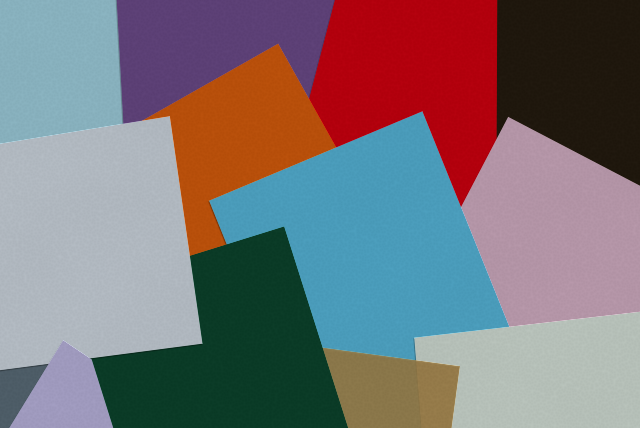
Write a WebGL 2 fragment shader that draws this background.

```glsl
#version 300 es
precision highp float;
// Overlapping sheets of coloured paper with soft edge shadows and fine grain.

uniform vec2 u_resolution;
out vec4 outColor;

const vec3 SLATE    = vec3(0.30, 0.36, 0.40);
const vec3 MIST     = vec3(0.53, 0.69, 0.74);
const vec3 PURPLE   = vec3(0.36, 0.25, 0.46);
const vec3 BROWN    = vec3(0.12, 0.09, 0.05);
const vec3 RED      = vec3(0.70, 0.00, 0.05);
const vec3 ORANGE   = vec3(0.72, 0.31, 0.04);
const vec3 PINK     = vec3(0.70, 0.58, 0.65);
const vec3 BLUE     = vec3(0.29, 0.61, 0.73);
const vec3 PALE     = vec3(0.71, 0.75, 0.72);
const vec3 TAN      = vec3(0.57, 0.45, 0.24);
const vec3 GREEN    = vec3(0.04, 0.23, 0.15);
const vec3 WHITE    = vec3(0.69, 0.72, 0.75);
const vec3 LAVENDER = vec3(0.62, 0.60, 0.74);

const float ASPECT = 1.5;
const vec2 SHADOW_SHIFT = vec2(0.0015, 0.0025);
const float SHADOW_BLUR = 0.005;
const float SHADOW_DEPTH = 0.4;
const float GRAIN_CELLS = 150.0;
const float GRAIN_DEPTH = 0.035;
const float MOTTLE_DEPTH = 0.012;

vec2 hash2(vec2 cell) {
  vec2 k = vec2(dot(cell, vec2(127.1, 311.7)), dot(cell, vec2(269.5, 183.3)));
  return fract(sin(k) * 43758.5);
}

// Distance to the nearest scattered point, about 0 to 1.
float cellular(vec2 p) {
  vec2 cell = floor(p), local = fract(p);
  float nearest = 2.0;
  for (int y = -1; y <= 1; y++)
    for (int x = -1; x <= 1; x++) {
      vec2 o = vec2(x, y);
      nearest = min(nearest, length(o + hash2(cell + o) - local));
    }
  return nearest;
}

// Slow, cloudy variation from layered sines.
float mottle(vec2 p) {
  float sum = 0.0, amp = 0.5;
  for (int i = 0; i < 4; i++) {
    sum += amp * sin(p.x + 1.7 * sin(p.y)) * cos(p.y - 0.6 * p.x);
    p = mat2(1.5, 1.1, -1.1, 1.5) * p + 1.3;
    amp *= 0.6;
  }
  return sum;
}

// Signed distance to a line; negative on the left of a to b.
float edge(vec2 p, vec2 a, vec2 b) {
  vec2 d = normalize(b - a);
  return dot(p - a, vec2(d.y, -d.x));
}

// Convex sheet with corners in counterclockwise order.
float sheet(vec2 p, vec2 a, vec2 b, vec2 c, vec2 d) {
  return max(max(edge(p, a, b), edge(p, b, c)), max(edge(p, c, d), edge(p, d, a)));
}

// Lays one sheet over the colour so far, with a thin shadow beneath it.
void lay(inout vec3 col, vec2 p, vec3 ink, float opacity, vec2 a, vec2 b, vec2 c, vec2 d) {
  float px = 0.6 / u_resolution.y;
  float shade = sheet(p + SHADOW_SHIFT, a, b, c, d);
  col *= 1.0 - SHADOW_DEPTH * (1.0 - smoothstep(-SHADOW_BLUR * 0.5, SHADOW_BLUR * 0.5, shade));
  float cover = 1.0 - smoothstep(-px, px, sheet(p, a, b, c, d));
  // Undo the shadow under see-through sheets, where it would darken too much.
  vec3 under = mix(col, col / (1.0 - SHADOW_DEPTH), cover);
  col = mix(under, ink, cover * opacity);
}

void main() {
  vec2 p = gl_FragCoord.xy / u_resolution * vec2(ASPECT, 1.0);
  vec3 col = SLATE;

  // Back row along the top
  lay(col, p, MIST, 1.0, vec2(-0.1, 1.1), vec2(-0.1, 0.6), vec2(0.32, 0.6), vec2(0.32, 1.1));
  lay(col, p, PURPLE, 1.0, vec2(0.268, 1.1), vec2(0.295, 0.6), vec2(0.9, 0.6), vec2(0.9, 1.1));
  lay(col, p, BROWN, 1.0, vec2(1.1, 1.1), vec2(1.1, 0.5), vec2(1.6, 0.5), vec2(1.6, 1.1));
  lay(col, p, RED, 1.0, vec2(0.811, 1.1), vec2(0.654, 0.5), vec2(1.163, 0.5), vec2(1.166, 1.1));

  // Tilted middle sheets
  lay(col, p, ORANGE, 1.0, vec2(0.652, 0.898), vec2(0.273, 0.684), vec2(0.477, 0.316), vec2(0.859, 0.529));
  lay(col, p, PINK, 1.0, vec2(1.191, 0.727), vec2(0.904, 0.18), vec2(1.6, 0.18), vec2(1.6, 0.514));
  lay(col, p, BLUE, 1.0, vec2(0.99, 0.74), vec2(0.49, 0.531), vec2(0.746, -0.1), vec2(1.33, -0.1));

  // Front sheets; the tan one is slightly see-through
  lay(col, p, PALE, 1.0, vec2(0.971, 0.211), vec2(0.996, -0.1), vec2(1.6, -0.1), vec2(1.6, 0.283));
  lay(col, p, TAN, 0.9, vec2(1.078, 0.1445), vec2(0.6, 0.209), vec2(0.6, -0.1), vec2(1.045, -0.1));
  lay(col, p, GREEN, 1.0, vec2(0.666, 0.471), vec2(0.17, 0.317), vec2(0.25, -0.1), vec2(0.848, -0.1));
  lay(col, p, WHITE, 1.0, vec2(0.398, 0.7285), vec2(-0.1, 0.648), vec2(-0.1, 0.122), vec2(0.4746, 0.197));
  lay(col, p, LAVENDER, 1.0, vec2(0.148, 0.205), vec2(-0.04, -0.1), vec2(0.297, -0.1), vec2(0.215, 0.16));

  // Paper grain and uneven tone
  float grain = cellular(p * GRAIN_CELLS) - 0.45;
  col *= 1.0 + MOTTLE_DEPTH * mottle(p * 7.0);
  col += GRAIN_DEPTH * grain * (0.4 + 0.6 * col);
  outColor = vec4(clamp(col, 0.0, 1.0), 1.0);
}
```
